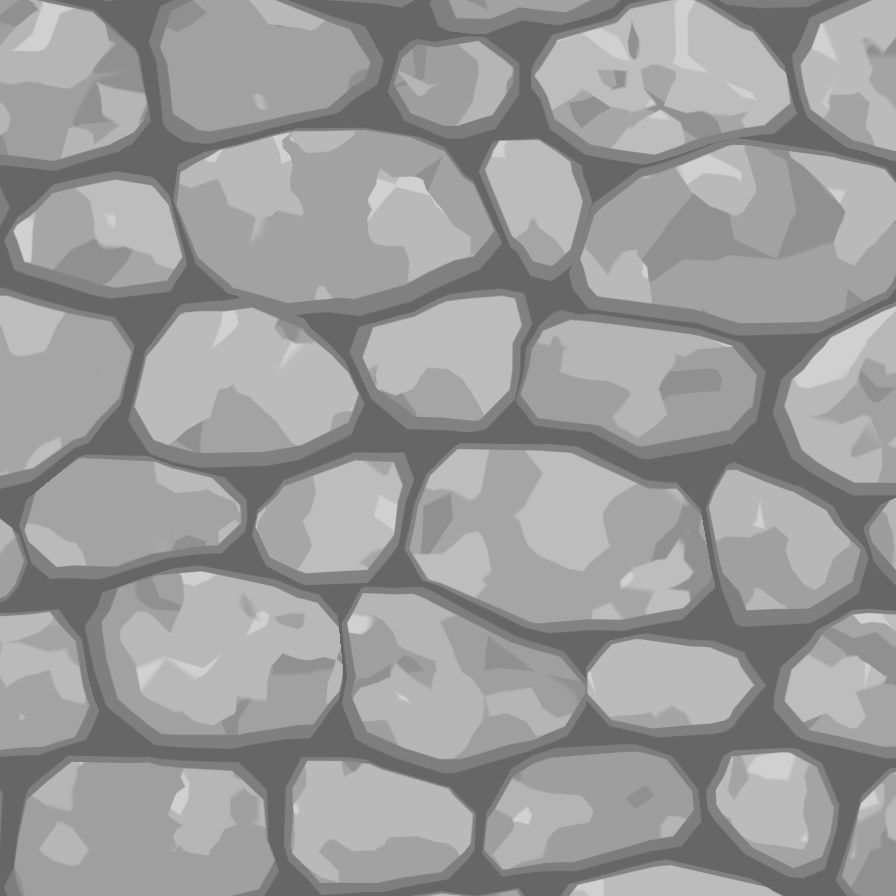
This texture is drawn by a three.js fragment shader. Its source:

```glsl
// Dry stone wall in flat grey tones: a weighted cellular (power) diagram gives
// straight-sided stones with dark joints and a shaded rim; thresholds of a
// piecewise-linear noise cut the angular facets on every stone.

#define GRID vec2(4.0, 6.0)   // stones across and up
#define SIZE_SPREAD 0.48      // difference between big and small stones
#define WARP 0.034            // kinks in the outlines
#define CHAMFER 0.019         // cut corners
#define FACET_SCALE 11.0      // facets per canvas width
#define LIGHT_LEVEL 0.525     // higher gives fewer light facets
#define SHADE_LEVEL 0.24      // higher gives more dark facets
#define GLINT_LEVEL 0.86      // higher gives fewer highlights
#define SOFT 0.0012           // edge smoothing

varying vec2 vUv;

float hash(vec2 p) {
  vec3 q = fract(p.xyx * 0.1031);
  q += dot(q, q.yzx + 33.33);
  return fract((q.x + q.y) * q.z);
}

// Noise that is linear on each triangle, so its contours are straight shards
float facetNoise(vec2 p) {
  p += dot(p, vec2(0.366));
  vec2 i = floor(p), f = fract(p);
  float lower = step(f.y, f.x);
  float hi = max(f.x, f.y), lo = min(f.x, f.y);
  return hash(i) * (1.0 - hi)
       + hash(i + vec2(lower, 1.0 - lower)) * (hi - lo)
       + hash(i + 1.0) * lo;
}

vec2 rotate(vec2 p, float a) {
  float c = cos(a), s = sin(a);
  return vec2(c * p.x - s * p.y, s * p.x + c * p.y);
}

// Stone centre in grid units, with every other row shifted by half a stone
vec2 stoneCentre(vec2 cell) {
  vec2 jitter = vec2(hash(cell + 11.0), hash(cell + 47.0)) - 0.5;
  return cell + 0.5 + vec2(0.5 * mod(cell.y, 2.0), 0.0) + jitter * vec2(0.5, 0.36);
}

float power(vec2 p, vec2 cell) {
  vec2 d = p - stoneCentre(cell);
  return dot(d, d) - SIZE_SPREAD * hash(cell + 83.0);
}

// Keeps the two smallest distances
void keepTwo(inout vec2 nearest, float d) {
  nearest.y = min(nearest.y, max(nearest.x, d));
  nearest.x = min(nearest.x, d);
}

float cutCorners(vec2 nearest) {
  return min(nearest.x, (nearest.x + nearest.y) * 0.7 - CHAMFER);
}

float cover(float d, float width) {
  return smoothstep(-width, width, d);
}

void main() {
  vec2 warp = vec2(facetNoise(vUv * 7.0 + 20.0), facetNoise(vUv * 7.0 + 60.0)) - 0.5;
  vec2 uv = vUv + WARP * warp + 3.0;
  vec2 p = uv * GRID, base = floor(p);

  // Find the stone that owns this point
  vec2 stone = base;
  float best = 1e5;
  for (int y = -2; y <= 2; y++) {
    for (int x = -2; x <= 2; x++) {
      vec2 cell = base + vec2(float(x), float(y));
      float d = power(p, cell);
      if (d < best) { best = d; stone = cell; }
    }
  }

  // Distances to its sides, each with its own inset and tilt
  vec2 centre = stoneCentre(stone);
  vec2 local = uv - centre / GRID;
  vec2 rimSides = vec2(1.0), faceSides = vec2(1.0);
  for (int y = -2; y <= 2; y++) {
    for (int x = -2; x <= 2; x++) {
      vec2 cell = stone + vec2(float(x), float(y));
      if (x == 0 && y == 0) continue;
      vec2 slope = (stoneCentre(cell) - centre) * GRID;
      vec2 normal = normalize(slope);
      float along = dot(local, vec2(-normal.y, normal.x));
      vec2 pair = stone * 1.7 + cell * 3.1;
      float side = (power(p, cell) - best) / (2.0 * length(slope));
      side -= mix(-0.003, 0.012, hash(pair)) + along * 0.1 * (hash(pair + 5.0) - 0.5);
      keepTwo(rimSides, side);
      side -= mix(0.001, 0.010, hash(pair + 9.0)) + 0.007 * max(-normal.y, 0.0);
      side -= along * 0.1 * (hash(pair + 13.0) - 0.5);
      keepTwo(faceSides, side);
    }
  }
  float rim = cover(cutCorners(rimSides), SOFT);
  float face = cover(cutCorners(faceSides), SOFT);

  // Facets, turned differently on every stone and lighter towards the top
  float tint = hash(stone + 29.0) - 0.5;
  vec2 q = rotate(local, 6.283 * hash(stone + 71.0)) * FACET_SCALE + stone * 17.0;
  float blend = SOFT * FACET_SCALE;
  float relief = 0.65 * facetNoise(q) + 0.35 * facetNoise(rotate(q, 1.0) * 2.1);
  float light = cover(relief + 1.2 * local.y + 0.16 * tint - LIGHT_LEVEL, blend);
  float shade = cover(SHADE_LEVEL - facetNoise(rotate(q, 2.0) * 1.3 + 40.0), blend);
  float glint = cover(facetNoise(q * 1.6 + 7.0) + 1.5 * local.y - GLINT_LEVEL, blend * 1.6);

  // Paint from the joints up to the highlights
  float stoneTone = mix(0.635 + 0.035 * tint, 0.565, shade);
  stoneTone = mix(stoneTone, 0.725 + 0.04 * tint, light);
  stoneTone = mix(stoneTone, 0.815, glint * light);
  float tone = mix(0.40, 0.50 + 0.02 * tint, rim);
  tone = mix(tone, stoneTone, face);
  gl_FragColor = vec4(vec3(tone), 1.0);
}
```
